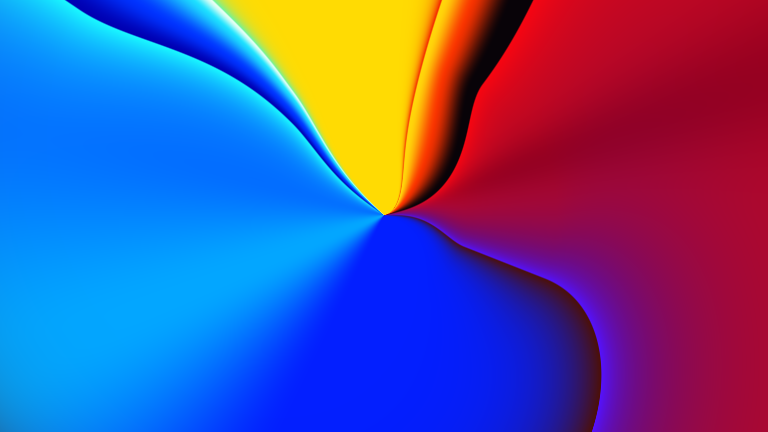
A WebGL 2 fragment shader for this background:

```glsl
#version 300 es
precision highp float;
// Five colour fans meet at the centre of the canvas. Each border is an angle,
// in degrees, that bends with radius; every fan is shaded by its angular
// distance from the borders, and the fans are layered counter-clockwise.
uniform vec2 u_resolution;
out vec4 fragColor;

// Antialiased step across a border, from an angular offset in degrees.
float cover(float offset, float radius) {
    return smoothstep(-1.0, 1.0, radians(offset) * radius * u_resolution.y);
}

// Falloff that is 1 on a border and fades over the given width.
float glow(float offset, float width) {
    return exp(-max(offset, 0.0) / width);
}

// Azure to deep blue, with a cyan rim at one end and a brown one at the other.
vec3 blueFan(float angle, float r, float cyanEdge, float brownEdge) {
    float a = angle < 90.0 ? angle + 360.0 : angle;
    float green = mix(0.42, 0.65, smoothstep(163.0, 200.0, a));
    green = mix(green, 0.12, smoothstep(203.0, 246.0, a));
    vec3 col = vec3(0.01, green, 1.0);
    col = mix(col, vec3(0.1, 0.98, 1.0), glow(a - cyanEdge, 7.0));
    return mix(col, vec3(0.3, 0.06, 0.02), glow(brownEdge + 360.0 - a, 3.0 + 22.0 * r));
}

// Crimson with a dark band, a bright red rim and a violet rim.
vec3 redFan(float a, float r, float violetEdge, float redEdge) {
    float band = (a - 20.0) / 10.0;
    vec3 col = mix(vec3(0.72, 0.03, 0.14), vec3(0.59, 0.0, 0.11), exp(-band * band));
    col = mix(col, vec3(0.98, 0.02, 0.06), glow(redEdge - a, 11.0));
    float violet = glow(a - violetEdge, 12.0 + 35.0 * max(r - 0.4, 0.0));
    col = mix(col, vec3(0.33, 0.07, 1.0), violet);
    return col * (1.0 - 0.6 * violet * (1.0 - violet));
}

// Yellow through orange and red to black.
vec3 emberFan(float t) {
    vec3 col = mix(vec3(1.0, 0.84, 0.04), vec3(0.98, 0.2, 0.0), smoothstep(0.02, 0.42, t));
    return mix(col, vec3(0.03, 0.01, 0.03), smoothstep(0.36, 0.88, t));
}

// Flat yellow with a thin red rim and a thin pale green rim.
vec3 yellowFan(float a, float r, float redEdge, float greenEdge) {
    vec3 col = vec3(1.0, 0.86, 0.01);
    col = mix(col, vec3(0.95, 0.08, 0.0), glow(a - redEdge, 1.0 + 1.6 * r));
    return mix(col, vec3(0.4, 0.96, 0.65), glow(greenEdge - a, 0.6 + 1.6 * r));
}

// White through cyan and azure to dark blue.
vec3 iceFan(float t) {
    vec3 col = mix(vec3(0.92, 1.0, 0.95), vec3(0.12, 0.9, 1.0), smoothstep(0.0, 0.2, t));
    col = mix(col, vec3(0.0, 0.2, 1.0), smoothstep(0.12, 0.66, t));
    return mix(col, vec3(0.0, 0.0, 0.7), smoothstep(0.6, 1.0, t));
}

void main() {
    vec2 p = (gl_FragCoord.xy - 0.5 * u_resolution) / u_resolution.y;
    p.y -= 0.002;
    float r = length(p) + 1e-5;
    // Angle from -90 to 270, with its seam pointing straight down.
    float a = degrees(atan(-p.x, p.y + 1e-6)) + 90.0;

    // Border angles as functions of radius.
    float outer = max(r - 0.4, 0.0);
    float violetEdge = -21.5 * smoothstep(0.02, 0.2, r)
                     - 330.0 * outer * outer / (1.0 + 0.55 * outer);
    float blackEdge = 12.0 + 41.0 * smoothstep(0.0, 0.38, r) + 4.0 * smoothstep(0.38, 0.8, r);
    float emberEdge = 76.8 - 68.0 * exp(-17.0 * r) - 7.0 * r * r;
    emberEdge = max(emberEdge, blackEdge + 1.0);
    float whiteEdge = 138.0 - 11.7 * smoothstep(-0.05, 0.35, r) + 3.0 * smoothstep(0.4, 0.75, r);
    float cyanEdge = 145.0 - 10.0 * smoothstep(0.0, 0.3, r) + 11.0 * smoothstep(0.3, 0.85, r);

    // Layer the fans in order of angle.
    float ember = clamp((emberEdge - a) / (emberEdge - blackEdge), 0.0, 1.0);
    float ice = clamp((a - whiteEdge) / (cyanEdge - whiteEdge), 0.0, 1.0);
    vec3 blue = blueFan(a, r, cyanEdge, violetEdge);
    vec3 col = mix(blue, redFan(a, r, violetEdge, blackEdge), cover(a - violetEdge, r));
    col = mix(col, emberFan(ember * (0.85 + 0.5 * r)), cover(a - blackEdge, r));
    col = mix(col, yellowFan(a, r, emberEdge, whiteEdge), cover(a - emberEdge, r));
    col = mix(col, iceFan(ice), cover(a - whiteEdge, r));
    col = mix(col, blue, cover(a - cyanEdge, r));
    fragColor = vec4(col, 1.0);
}
```
